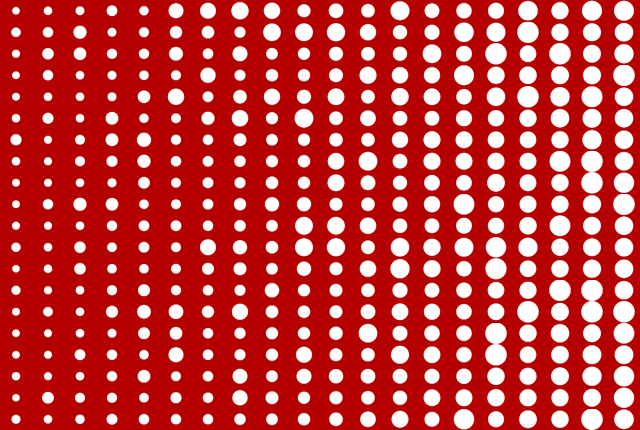
Give the GLSL for this pattern, as a Shadertoy shader.

```glsl
float hash(vec2 p) {
    vec3 q = fract(vec3(p.xyx) * 0.1031);
    q += dot(q, q.yzx + 33.33);
    return fract((q.x + q.y) * q.z);
}

// Radius in canvas heights: grows to the right, with a few larger dots
float dotRadius(vec2 cell) {
    float across = cell.x / 19.0;
    float chance = hash(cell + 7.0);
    float spread = mix(0.6, 1.0, smoothstep(0.0, 0.3, across));
    float radius = mix(0.0101, 0.0238, across);
    radius += spread * mix(-0.0023, 0.0055, chance * chance * chance);
    return min(radius, 0.025);
}

void mainImage(out vec4 fragColor, in vec2 fragCoord) {
    const vec3 red = vec3(0.71, 0.0, 0.0);
    const vec3 white = vec3(1.0);

    // 20 by 20 grid, with offsets measured in canvas heights
    vec2 grid = fragCoord / iResolution.xy * 20.0;
    vec2 cell = floor(grid);
    float aspect = iResolution.x / iResolution.y;
    vec2 offset = (fract(grid) - 0.5) * vec2(aspect, 1.0) / 20.0;

    // Round dots with smooth edges
    float dist = length(offset) - dotRadius(cell);
    float edge = 0.75 / iResolution.y;
    float dotMask = 1.0 - smoothstep(-edge, edge, dist);

    fragColor = vec4(mix(red, white, dotMask), 1.0);
}
```
